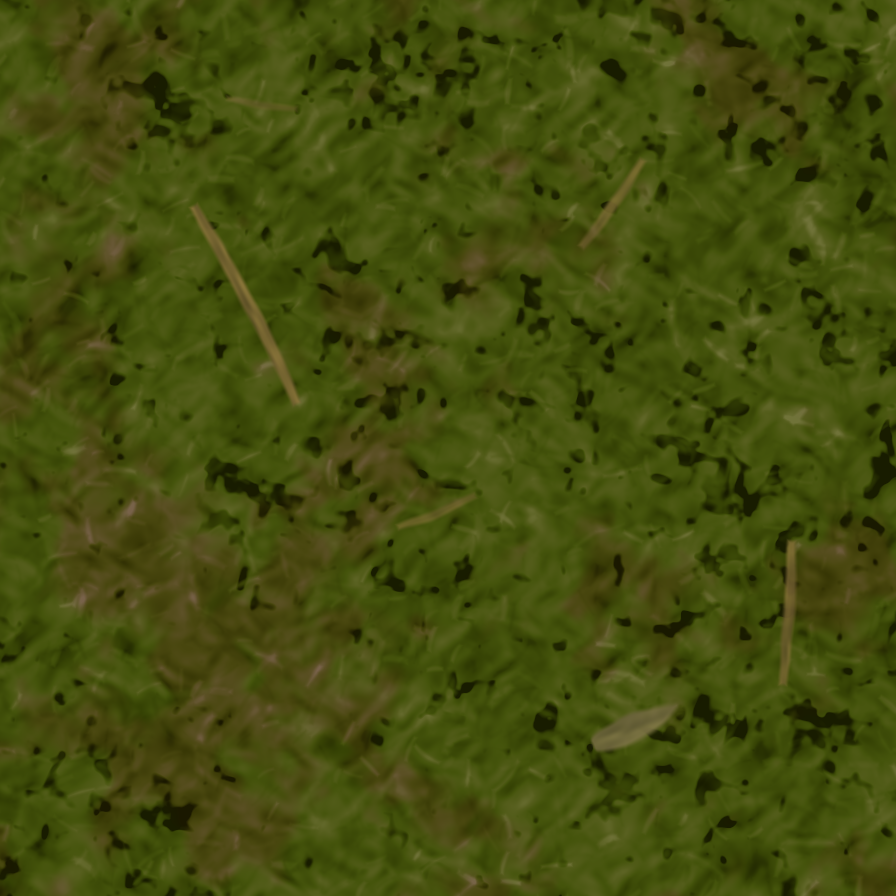
Reproduce this texture procedurally as a Shadertoy shader.

```glsl
// Mossy lawn seen from above: soft grass blades, dark gaps, bare patches and straw.
// Noise, fibres and layers of scattered blades build a tone, which a five-step
// colour ramp turns into green; brown patches, straws and a dry leaf go on top.

const vec3 GAP_COLOR   = vec3(0.095, 0.110, 0.000);
const vec3 DEEP_GREEN  = vec3(0.208, 0.258, 0.016);
const vec3 MID_GREEN   = vec3(0.268, 0.328, 0.045);
const vec3 LIGHT_GREEN = vec3(0.335, 0.368, 0.112);
const vec3 PALE_GREEN  = vec3(0.440, 0.450, 0.225);
const vec3 SOIL_TINT   = vec3(1.070, 0.850, 1.300);
const vec3 STRAW_COLOR = vec3(0.490, 0.410, 0.210);
const vec3 LEAF_COLOR  = vec3(0.460, 0.420, 0.260);

const float BASE_TONE    = 1.98;  // position on the ramp, 0 = gap, 4 = pale
const float BROAD        = 1.00;  // strength of the wide light and dark areas
const float MOTTLE       = 2.30;  // strength of the tufts
const float FIBRE        = 1.70;  // strength of the streaks
const float BLADE_CELLS  = 21.0;  // cells across for the largest blades
const int   BLADE_LAYERS = 3;
const float BLADE_LEAN   = 0.75;  // mean direction in radians
const float GAP_SCALE    = 47.0;
const float GAP_DEPTH    = 1.75;
const int   STRAW_COUNT  = 5;

float hash(vec2 p) {
    return fract(sin(dot(p, vec2(127.1, 311.7))) * 43758.5453);
}

vec2 hash2(vec2 p) {
    return vec2(hash(p), hash(p + 57.3));
}

float noise(vec2 p) {
    vec2 i = floor(p), f = fract(p);
    f = f * f * (3.0 - 2.0 * f);
    return mix(mix(hash(i), hash(i + vec2(1, 0)), f.x),
               mix(hash(i + vec2(0, 1)), hash(i + vec2(1, 1)), f.x), f.y);
}

// Smooth noise of two octaves, turned to hide the lattice
float patches(vec2 p) {
    vec2 q = mat2(0.8, 0.6, -0.6, 0.8) * p;
    return 0.62 * noise(q) + 0.38 * noise(q.yx * 2.3 + 17.0);
}

vec2 turn(vec2 p, float angle) {
    float c = cos(angle), s = sin(angle);
    return vec2(c * p.x + s * p.y, c * p.y - s * p.x);
}

// Soft tapered stroke along x, bent like a parabola
float stroke(vec2 p, float halfLength, float halfWidth, float bend, float blur) {
    float t = p.x / halfLength;
    float w = halfWidth * (1.0 - 0.35 * t * t);
    float across = abs(p.y - bend * halfLength * (t * t - 0.4)) - w;
    float d = max(across, abs(p.x) - halfLength);
    return 1.0 - smoothstep(-blur, blur, d);
}

// Lay one blade per cell over the tone; pale blades cover most
float layBlades(float tone, vec2 uv, float cells, float seed) {
    vec2 p = uv * cells + seed * 3.7;
    vec2 home = floor(p);
    for (int y = -1; y <= 1; y++)
    for (int x = -1; x <= 1; x++) {
        vec2 id = home + vec2(x, y);
        vec2 place = hash2(id + seed);
        vec2 look = hash2(id + seed + 23.0);
        vec2 form = hash2(id + seed + 71.0);
        float angle = BLADE_LEAN + 3.0 * (look.x - 0.5) * (0.4 + form.x);
        vec2 q = turn(p - id - place, angle);
        float mask = stroke(q, mix(0.25, 0.65, form.x), mix(0.06, 0.13, form.y),
                            0.4 * (place.x - 0.5), 0.085);
        float shade = 1.1 + 2.5 * look.y * look.y;
        tone = mix(tone, shade, mask * mix(0.20, 0.70, look.y));
    }
    return tone;
}

// Streaks in two crossing directions that take turns across the lawn
float fibres(vec2 p) {
    float rising = noise(turn(p, BLADE_LEAN) * vec2(34.0, 92.0));
    float falling = noise(turn(p, BLADE_LEAN - 1.3) * vec2(34.0, 92.0) + 50.0);
    return mix(rising, falling, smoothstep(0.45, 0.65, patches(p * 15.0 + 8.0)));
}

vec3 grassRamp(float tone) {
    vec3 c = mix(GAP_COLOR, DEEP_GREEN, clamp(tone, 0.0, 1.0));
    c = mix(c, MID_GREEN, clamp(tone - 1.0, 0.0, 1.0));
    c = mix(c, LIGHT_GREEN, clamp(tone - 2.0, 0.0, 1.0));
    return mix(c, PALE_GREEN, clamp(tone - 3.0, 0.0, 1.0));
}

void mainImage(out vec4 fragColor, in vec2 fragCoord) {
    vec2 uv = fragCoord / iResolution.y;
    vec2 warp = vec2(noise(uv * 31.0), noise(uv * 31.0 + 40.0)) - 0.5;
    vec2 p = uv + 0.012 * warp;

    // Blades from large to small, then tufts and streaks
    float tone = BASE_TONE;
    for (int i = 0; i < BLADE_LAYERS; i++) {
        float k = float(i);
        tone = layBlades(tone, uv, BLADE_CELLS * (1.0 + 0.4 * k), 11.0 * k + 5.0);
    }
    tone += BROAD * (patches(uv * 6.0 + 9.0) - 0.5);
    tone += MOTTLE * (patches(p * 36.0) - 0.5);
    tone += FIBRE * (fibres(p) - 0.5);

    // Small dark gaps, gathered in loose clumps
    float clump = patches(uv * 9.0 + 31.0);
    float gap = patches(turn(p, 0.4) * GAP_SCALE + 3.0) + 0.5 * (clump - 0.5);
    tone -= GAP_DEPTH * smoothstep(0.66, 0.85, gap);

    // Bare, brownish patches with ragged borders
    float soil = patches(uv * 8.0 + 63.0) + 0.7 * (patches(p * 25.0 + 5.0) - 0.5);
    vec3 color = grassRamp(tone);
    color *= mix(vec3(1.0), SOIL_TINT, smoothstep(0.48, 0.82, soil));

    // Dry straws, each shorter and fainter than the one before
    for (int i = 0; i < STRAW_COUNT; i++) {
        float k = float(i);
        vec2 center = 0.1 + 0.8 * fract(vec2(0.755, 0.570) * k + vec2(0.22, 0.70));
        vec2 q = turn(uv + 0.003 * warp - center, 2.05 - 0.55 * k);
        float mask = stroke(q, 0.125 / (1.0 + 0.55 * k), 0.0070 - 0.0008 * k, 0.03, 0.0030);
        float streak = 0.80 + 0.36 * noise(q * vec2(45.0, 200.0) + k);
        color = mix(color, STRAW_COLOR * streak, mask * (0.9 - 0.1 * k));
    }

    // One dry leaf, wide at the base and drawn out to a tip
    vec2 leaf = turn(uv + 0.006 * warp - vec2(0.71, 0.19), 0.45) / 0.056;
    float leafWidth = 0.28 * sqrt(max(1.0 + leaf.x, 0.0)) * (1.0 - leaf.x);
    float leafMask = 1.0 - smoothstep(-0.07, 0.07, abs(leaf.y) - leafWidth);
    leafMask *= 1.0 - smoothstep(0.90, 1.0, abs(leaf.x));
    color = mix(color, LEAF_COLOR * (0.85 + 0.3 * noise(leaf * vec2(2.0, 7.0))), 0.85 * leafMask);

    fragColor = vec4(color, 1.0);
}
```
